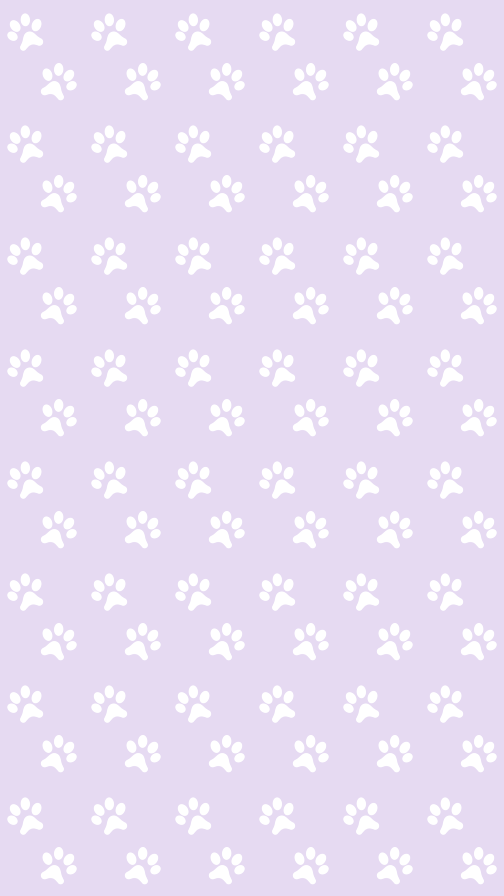
This pattern is drawn by a WebGL 2 fragment shader. Its source:

```glsl
#version 300 es
precision highp float;
// Staggered white paw prints, mirrored on alternate rows, on pale lilac.

uniform vec2 u_resolution;
out vec4 fragColor;

// Approximate distance to an ellipse leaning clockwise from vertical
float ellipse(vec2 p, vec2 radii, float lean) {
  float c = cos(lean), s = sin(lean);
  p = vec2(c * p.x - s * p.y, s * p.x + c * p.y);
  float k = length(p / radii);
  return k * (k - 1.0) / max(length(p / (radii * radii)), 1e-4);
}

// Capsule whose radius tapers from ra at a to rb at b
float taper(vec2 p, vec2 a, vec2 b, float ra, float rb) {
  vec2 ab = b - a;
  float h = clamp(dot(p - a, ab) / dot(ab, ab), 0.0, 1.0);
  return length(p - a - ab * h) - mix(ra, rb, h);
}

float smoothMin(float a, float b, float k) {
  float h = max(k - abs(a - b), 0.0) / k;
  return min(a, b) - 0.25 * k * h * h;
}

float paw(vec2 p) {
  // Main pad: two lobes blended from a shared crown
  vec2 crown = vec2(4.0, -4.8);
  float d = smoothMin(taper(p, crown, vec2(-1.5, -13.2), 4.3, 2.8),
                      taper(p, crown, vec2(12.2, -8.4), 4.3, 3.3), 4.0);
  // Toes: centre and lean
  vec3 toes[4] = vec3[4](vec3(-10.8, -3.5, -1.0), vec3(-8.5, 5.2, -0.65),
                         vec3(0.2, 10.5, -0.06), vec3(9.8, 6.0, 0.38));
  for (int i = 0; i < 4; i++) {
    vec2 radii = i == 0 ? vec2(3.7, 4.7) : vec2(4.0, 5.5);
    d = min(d, ellipse(p - toes[i].xy, radii, toes[i].z));
  }
  return d;
}

void main() {
  // Six by eight cells, each 72 by 96 units
  vec2 cell = vec2(72.0, 96.0);
  vec2 repeats = vec2(6.0, 8.0);
  vec2 p = fract(gl_FragCoord.xy / u_resolution * repeats) * cell;

  // Upper paw, and its mirror image below
  float d = min(paw(p - vec2(21.5, 68.5)),
                paw(vec2(50.5 - p.x, p.y - 26.0)));

  // One-pixel soft edge
  vec2 pixel = cell * repeats / u_resolution;
  float edge = 0.6 * max(pixel.x, pixel.y);
  vec3 lilac = vec3(0.90, 0.855, 0.95);
  vec3 white = vec3(1.0);
  fragColor = vec4(mix(white, lilac, smoothstep(-edge, edge, d)), 1.0);
}
```
